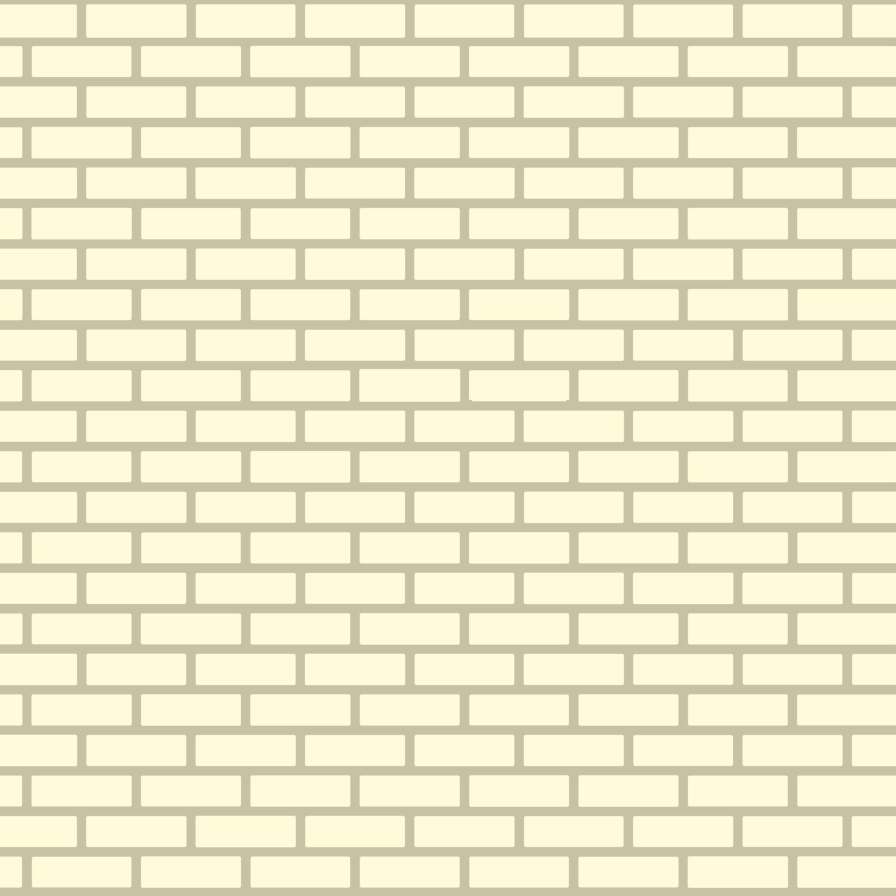
A Shadertoy shader for this pattern:

```glsl
// Cream brick wall in running bond with wide khaki mortar joints.

// Two random values from 0 to 1 for each brick
vec2 hash22(vec2 cell) {
    vec3 h = fract(cell.xyx * vec3(0.1031, 0.1030, 0.0973));
    h += dot(h, h.yzx + 33.33);
    return fract((h.xx + h.yz) * h.zy);
}

float roundedBox(vec2 p, vec2 halfSize, float radius) {
    vec2 q = abs(p) - halfSize + radius;
    return length(max(q, 0.0)) + min(max(q.x, q.y), 0.0) - radius;
}

float brickDistance(vec2 uv) {
    // Running bond: every other course shifts by half a brick
    vec2 pitch = vec2(0.12207, 0.04523);
    vec2 grid = (uv - vec2(0.0911, 0.0267)) / pitch;
    float course = floor(grid.y + 0.5);
    grid.x -= 0.5 * mod(course, 2.0);
    vec2 cell = floor(grid + 0.5);
    vec2 p = (grid - cell) * pitch;

    // Slight unevenness, with a taller top course
    vec2 halfSize = vec2(0.0558, 0.0174) + (hash22(cell) - 0.5) * 0.0005;
    if (course == 21.0) halfSize.y += 0.0011;

    // One oversized brick
    if (cell == vec2(3.0, 12.0)) {
        halfSize += vec2(0.0007, 0.0008);
        p.y -= 0.0004;
    }
    float d = roundedBox(p, halfSize, 0.0022);

    // Chipped lower corners on its neighbour
    if (cell == vec2(4.0, 12.0)) {
        d = max(d, 0.0026 - length(vec2(abs(p.x), p.y) - vec2(0.0545, -0.0182)));
    }
    return d;
}

void mainImage(out vec4 fragColor, in vec2 fragCoord) {
    float pixel = 1.0 / iResolution.y;
    float d = brickDistance(fragCoord * pixel);

    float brick = 1.0 - smoothstep(-0.8 * pixel, 0.8 * pixel, d);
    vec3 mortarColor = vec3(0.785, 0.762, 0.642);
    vec3 brickColor = vec3(1.0, 0.98, 0.85);
    fragColor = vec4(mix(mortarColor, brickColor, brick), 1.0);
}
```
